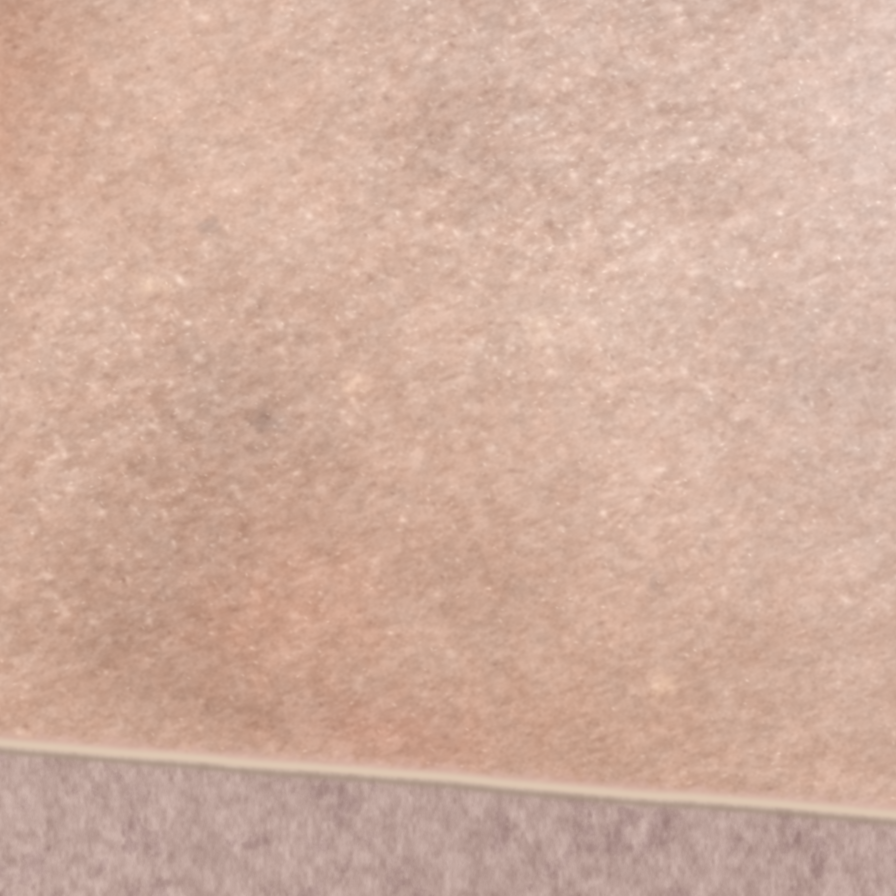
Write a WebGL 2 fragment shader that draws this texture.

```glsl
#version 300 es
precision highp float;
uniform vec2 u_resolution;
out vec4 fragColor;

float hash(vec2 p) {
  vec3 q = fract(p.xyx * 0.1031);
  q += dot(q, q.yzx + 33.33);
  return fract((q.x + q.y) * q.z);
}

float noise(vec2 p) {
  vec2 i = floor(p), f = fract(p);
  f = f * f * (3.0 - 2.0 * f);
  return mix(mix(hash(i), hash(i + vec2(1, 0)), f.x),
             mix(hash(i + vec2(0, 1)), hash(i + vec2(1, 1)), f.x), f.y);
}

float fbm(vec2 p) {
  float sum = 0.0, amp = 0.5;
  for (int i = 0; i < 5; i++) {
    sum += amp * noise(p);
    p = mat2(1.6, 1.2, -1.2, 1.6) * p + 17.3;
    amp *= 0.5;
  }
  return sum;
}

// Soft elliptical patch, 1 at its centre
float patchAt(vec2 p, vec2 centre, vec2 radius) {
  vec2 d = (p - centre) / radius;
  return exp(-dot(d, d));
}

// Slanted soft grains, one per cell; density is the chance that a cell holds one
float grains(vec2 p, float scale, float density) {
  vec2 g = p * scale, cell = floor(g);
  float sum = 0.0;
  for (int y = -1; y <= 1; y++)
    for (int x = -1; x <= 1; x++) {
      vec2 id = cell + vec2(x, y);
      vec2 d = g - id - vec2(hash(id + 31.0), hash(id + 63.0));
      float a = hash(id + 91.0) * 1.8 - 1.2;
      d = mat2(cos(a), -sin(a), sin(a), cos(a)) * d;
      float size = mix(0.2, 0.42, hash(id + 125.0));
      float present = smoothstep(0.0, 0.08, density - hash(id + 7.7));
      sum += present * hash(id + 157.0) * patchAt(d, vec2(0), size * vec2(1.25, 0.85));
    }
  return sum;
}

vec3 stone(vec2 p) {
  // Broad gradient, warm below and paler towards the upper right
  vec3 col = mix(vec3(0.79, 0.64, 0.56), vec3(0.835, 0.695, 0.62), smoothstep(0.1, 0.65, p.y));
  col = mix(col, vec3(0.86, 0.75, 0.70), 0.75 * smoothstep(0.75, 1.6, p.x + 0.75 * p.y));
  col += vec3(0.025, 0.035, 0.045) * patchAt(p, vec2(1.02, 0.9), vec2(0.1, 0.2));
  col += vec3(0.02) * patchAt(p, vec2(0.25, 0.84), vec2(0.16, 0.14));
  col += vec3(0.025, 0.03, 0.03) * patchAt(p, vec2(0.64, 0.66), vec2(0.14, 0.1));
  col += vec3(0.02) * patchAt(p, vec2(0.72, 0.42), vec2(0.16, 0.12));

  // Darker and redder stains with broken outlines
  vec2 w = p + 0.09 * (vec2(fbm(p * 7.0), fbm(p * 7.0 + 40.0)) - 0.48);
  float shade = patchAt(w, vec2(0.27, 0.55), vec2(0.13, 0.12))
              + patchAt(w, vec2(0.20, 0.34), vec2(0.11, 0.13))
              + 0.5 * patchAt(w, vec2(0.50, 0.37), vec2(0.12, 0.08))
              + 0.5 * patchAt(w, vec2(0.94, 0.56), vec2(0.12, 0.10))
              + 0.7 * patchAt(w, vec2(0.32, 0.21), vec2(0.14, 0.05))
              + 0.6 * patchAt(w, vec2(0.53, 0.88), vec2(0.09, 0.10))
              + 0.7 * patchAt(w, vec2(0.02, 0.99), vec2(0.06, 0.04));
  col -= vec3(0.06, 0.055, 0.05) * shade;
  col -= vec3(0.02, 0.05, 0.06) * patchAt(w, vec2(0.01, 0.91), vec2(0.07, 0.14));
  col += vec3(0.015, -0.012, -0.02) * patchAt(w, vec2(0.33, 0.33), vec2(0.12, 0.10));
  col -= vec3(0.0, 0.025, 0.025) * patchAt(w, vec2(0.45, 0.18), vec2(0.12, 0.04));

  // Mottling, rougher where the grains gather
  float drift = patchAt(p, vec2(0.65, 0.82), vec2(0.28, 0.25))
              + 0.9 * patchAt(p, vec2(0.17, 0.52), vec2(0.18, 0.18));
  vec2 s = mat2(0.94, -0.34, 0.34, 0.94) * p;
  col += vec3(0.06, 0.07, 0.075) * (fbm(p * 11.0) - 0.48);
  col += (0.1 + 0.05 * drift) * vec3(0.9, 1.0, 1.05) * (fbm(s * vec2(48.0, 75.0) + 9.0) - 0.48);
  col += 0.06 * (noise(s * vec2(120.0, 190.0)) - 0.5);
  col += 0.035 * (noise(s * 260.0 + 50.0) - 0.5);
  col += vec3(0.035, 0.0, -0.015) * (fbm(p * 38.0 + 80.0) - 0.48);

  // Bright and dark grains
  col += vec3(0.09, 0.10, 0.10) * grains(p, 75.0, 0.08 + 0.32 * drift);
  col += vec3(0.07, 0.08, 0.08) * grains(p + 3.1, 125.0, 0.12 + 0.3 * drift);
  col -= vec3(0.06, 0.065, 0.06) * grains(p + 5.7, 85.0, 0.1 + 0.2 * drift);

  // Larger pale chips and grey spots
  vec2 c = p + 0.018 * (vec2(noise(p * 75.0), noise(p * 75.0 + 20.0)) - 0.5);
  col += vec3(0.10, 0.10, 0.08) * (patchAt(c, vec2(0.17, 0.685), vec2(0.016, 0.011))
       + patchAt(c, vec2(0.742, 0.237), vec2(0.016, 0.012))
       + 0.7 * patchAt(c, vec2(0.605, 0.635), vec2(0.012, 0.016))
       + 0.7 * patchAt(c, vec2(0.395, 0.57), vec2(0.013, 0.01)));
  col -= vec3(0.08, 0.06, 0.045) * (patchAt(c, vec2(0.225, 0.745), vec2(0.014, 0.009))
       + patchAt(c, vec2(0.297, 0.53), vec2(0.016, 0.013))
       + 0.7 * patchAt(c, vec2(0.73, 0.345), vec2(0.012, 0.014)));
  return col;
}

vec3 ledge(vec2 p) {
  vec3 col = mix(vec3(0.75, 0.645, 0.61), vec3(0.73, 0.625, 0.595), p.x);
  col += 0.08 * (fbm(p * vec2(32.0, 26.0) + 4.0) - 0.48);
  col += vec3(0.15, 0.16, 0.16) * (fbm(p * vec2(110.0, 75.0)) - 0.48);
  col += 0.05 * (noise(p * vec2(240.0, 130.0)) - 0.5);
  return col - vec3(0.05, 0.055, 0.045) * smoothstep(0.54, 0.72, fbm(p * 34.0 + 70.0));
}

void main() {
  vec2 p = gl_FragCoord.xy / u_resolution;
  // Signed height above the slanted edge
  float h = p.y - (0.171 - 0.081 * p.x) + 0.003 * (noise(vec2(p.x * 14.0, 2.0)) - 0.5);
  vec3 col = mix(ledge(p), stone(p), smoothstep(-0.005, 0.005, h));

  // Ragged pink bloom, olive shadow and cream lip along the edge
  float fringe = 0.014 + 0.014 * noise(vec2(p.x * 110.0, 5.0));
  float bloom = (1.0 - smoothstep(0.003, fringe, h)) * smoothstep(-0.004, 0.003, h);
  col = mix(col, vec3(0.85, 0.70, 0.66), 0.75 * bloom);
  col = mix(col, vec3(0.64, 0.56, 0.49), 0.65 * exp(-pow((h + 0.008) / 0.0045, 2.0)));
  col = mix(col, vec3(0.88, 0.80, 0.71), 0.85 * exp(-pow((h - 0.001) / 0.006, 2.0)));
  fragColor = vec4(clamp(col, 0.0, 1.0), 1.0);
}
```
